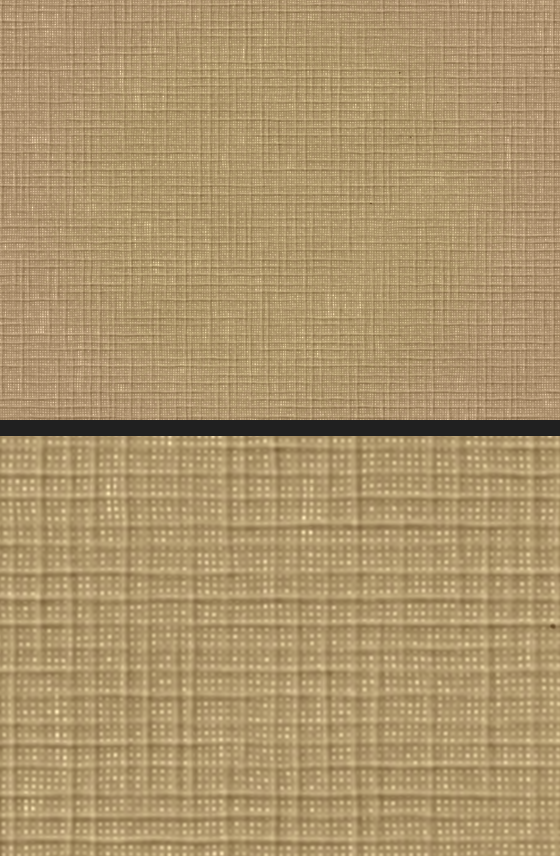
Top: the whole. Bottom: its middle third, enlarged.
This texture is drawn by a Shadertoy shader. Its source:

```glsl
float hash(vec2 p) {
    return fract(sin(dot(p, vec2(127.1, 311.7))) * 43758.5453);
}

float noise(vec2 p) {
    vec2 i = floor(p), f = fract(p);
    f = f * f * (3.0 - 2.0 * f);
    return mix(mix(hash(i), hash(i + vec2(1, 0)), f.x),
               mix(hash(i + vec2(0, 1)), hash(i + vec2(1, 1)), f.x), f.y);
}

// Irregular parallel ridges: x = coverage, y = slope across the ridge
vec2 threads(float across, float along, float jitter, float weakest, float seed) {
    vec2 relief = vec2(0);
    float cell = floor(across);
    for (float k = -1.0; k <= 1.0; k++) {
        float id = cell + k;
        float center = id + 0.5 + jitter * (hash(vec2(id, seed)) - 0.5);
        center += 0.10 * (noise(vec2(along * 30.0, id * 17.0 + seed)) - 0.5);
        float strength = smoothstep(0.15, 0.75, noise(vec2(along * 9.0, id * 13.0 + seed)));
        strength = mix(weakest, 1.0, strength);
        strength *= 0.75 + 0.5 * noise(vec2(along * 80.0, id * 29.0 + seed));
        float d = (across - center) / 0.155;
        relief += strength * exp(-d * d) * vec2(1, d);
    }
    return relief;
}

float clothLight(vec2 p) {
    vec2 rows = threads(p.y * 51.0, p.x, 0.3, 0.5, 3.0);
    vec2 columns = threads(p.x * 49.0, p.y, 0.55, 0.2, 71.0);
    float open = (1.0 - min(rows.x, 1.0)) * (1.0 - 0.9 * min(columns.x, 1.0));

    // Fine weave showing between the ridges
    vec2 weave = p * 168.0 + 0.6 * vec2(noise(p * 24.0), noise(p * 24.0 + 40.0));
    vec2 wave = 0.5 - 0.5 * cos(6.28318 * weave);
    float dots = wave.x * wave.y;
    vec2 knot = floor(weave);
    float patchiness = noise(p * vec2(9, 13) + 5.0);
    float light = 0.650 + open * dots * (0.08 + 0.19 * hash(knot));

    // Bare white fibres, gathered in short vertical streaks
    float streak = noise(vec2(p.x * 90.0, p.y * 24.0));
    float bare = smoothstep(0.72, 0.95, streak) * (0.3 + 0.7 * hash(knot + 9.0));
    light += 0.22 * bare * wave.x * (0.4 + 0.6 * wave.y) * open * (0.3 + patchiness);

    light += 0.205 * rows.y - 0.15 * columns.y;
    light += 0.015 * (rows.x + columns.x);
    light += 0.06 * (noise(p * 270.0) - 0.5) + 0.015 * (patchiness - 0.5);
    return light + 0.012 * (noise(p * vec2(4, 30)) - 0.5);
}

void mainImage(out vec4 fragColor, in vec2 fragCoord) {
    // Four samples per pixel keep the fine weave smooth
    float light = 0.0;
    for (int s = 0; s < 4; s++) {
        vec2 offset = vec2(s % 2, s / 2) * 0.5 - 0.25;
        light += 0.25 * clothLight((fragCoord + offset) / iResolution.y);
    }
    vec2 p = fragCoord / iResolution.y;
    vec2 uv = fragCoord / iResolution.xy;

    // Sparse dark flecks
    vec2 fleckCell = floor(p * 14.0);
    vec2 fleckPos = 0.2 + 0.6 * vec2(hash(fleckCell + 2.0), hash(fleckCell + 6.0));
    float fleck = 1.0 - smoothstep(0.01, 0.045, length(fract(p * 14.0) - fleckPos));
    light -= 0.2 * fleck * step(0.985, hash(fleckCell));

    // Yellow tan in the middle, rosier toward the edges
    float rosy = smoothstep(0.5, 1.05, length((uv - 0.5) * vec2(2.0, 1.5)));
    rosy += 0.7 * (noise(p * 130.0 + 20.0) - 0.35);
    vec3 cloth = mix(vec3(0.685, 0.595, 0.422), vec3(0.685, 0.575, 0.440), clamp(rosy, 0.0, 1.0));
    vec3 color = cloth * light / 0.685;

    // Shadows are more saturated, highlights paler
    color += vec3(0.0, 0.16, 0.35) * (light - 0.685);
    fragColor = vec4(color, 1.0);
}
```
